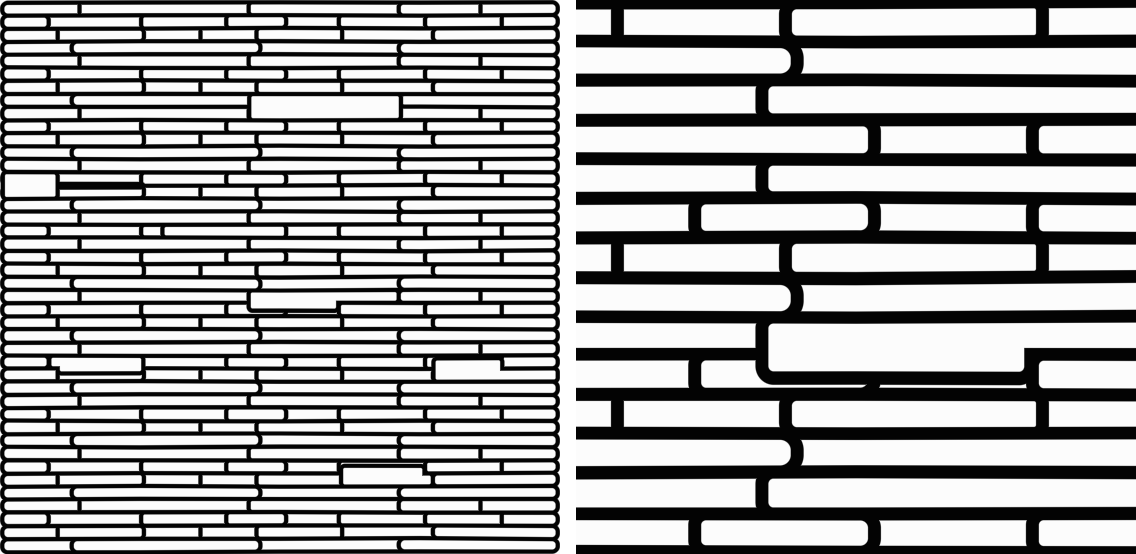
Left, the full canvas; right, a detail of the centre.
Give the GLSL for this pattern, as a WebGL 2 fragment shader.

```glsl
#version 300 es
precision highp float;
// Draws thin stacked slats in four staggered courses, with a few merged or bulging cells.

uniform vec2 u_resolution;
out vec4 outColor;

#define ROWS 42
#define BREAK_ROW 18     // the course order skips two here
#define MARGIN 0.0040    // gap from canvas edge to outer line centers
#define STROKE 0.0077    // line width
#define CORNER 0.0085    // corner radius of slat ends
#define PATCH_CORNER 0.0070
#define WOBBLE 0.0024    // unevenness of the row lines
#define PAPER vec3(0.99)
#define INK vec3(0.01)

// Joints of the four courses: position, bend (+ opens right, - opens left)
const int FIRST_JOINT[5] = int[5](0, 4, 11, 17, 20);
const vec2 JOINTS[20] = vec2[20](
    vec2(.142, 0.), vec2(.444, .8), vec2(.712, 1.), vec2(.858, .5),
    vec2(.087, -1.), vec2(.252, .8), vec2(.404, .8), vec2(.511, -1.),
    vec2(.605, .8), vec2(.759, .8), vec2(.896, .6),
    vec2(.103, -.5), vec2(.257, -.9), vec2(.358, 0.), vec2(.458, .8),
    vec2(.611, -.6), vec2(.773, 1.),
    vec2(.128, 1.2), vec2(.465, -1.2), vec2(.712, 1.3));

// Irregular cells: left, right, top row, bottom row; overlapping ones unite
const int PATCH_COUNT = 12;
const vec4 PATCHES[12] = vec4[12](
    vec4(.445, .716, 7., 9.),
    vec4(.005, .103, 13., 15.), vec4(.103, .256, 13.86, 14.14),
    vec4(.290, .511, 17., 18.),
    vec4(.444, .712, 22., 23.), vec4(.444, .604, 22., 23.6),
    vec4(.088, .253, 27., 28.), vec4(.103, .256, 27., 28.4),
    vec4(.774, .897, 27.2, 29.), vec4(.774, .996, 28., 29.),
    vec4(.609, .758, 35.4, 37.), vec4(.609, .773, 36., 37.));

float hash(vec2 p) {
    return fract(sin(dot(p, vec2(127.1, 311.7))) * 43758.5453);
}

float valueNoise(vec2 p) {
    vec2 cell = floor(p), f = p - cell;
    float top = mix(hash(cell), hash(cell + vec2(1, 0)), f.x);
    float bottom = mix(hash(cell + vec2(0, 1)), hash(cell + 1.0), f.x);
    return mix(top, bottom, f.y);
}

float roundedBox(vec2 p, vec2 halfSize, float radius) {
    radius = min(radius, min(halfSize.x, halfSize.y));
    vec2 q = abs(p) - halfSize + radius;
    return length(max(q, 0.0)) + min(max(q.x, q.y), 0.0) - radius;
}

// Signed distance to a half-infinite slat with a rounded end at x = 0
float slatEnd(vec2 p, float halfHeight, float bend) {
    float radius = CORNER * abs(bend);
    vec2 q = vec2(radius - p.x * sign(bend), abs(p.y) - halfHeight + radius);
    return length(max(q, 0.0)) + min(max(q.x, q.y), 0.0) - radius;
}

void main() {
    // Width is one unit, rows count from the top
    vec2 p = vec2(gl_FragCoord.x, u_resolution.y - gl_FragCoord.y) / u_resolution.x;
    float pitch = (u_resolution.y / u_resolution.x - 2.0 * MARGIN) / float(ROWS);
    p.y += WOBBLE * (valueNoise(vec2(p.x * 4.0, (p.y - MARGIN) / pitch)) - 0.5);

    // Row and its course
    int row = clamp(int(floor((p.y - MARGIN) / pitch)), 0, ROWS - 1);
    int course = (row + (row >= BREAK_ROW ? 2 : 0)) % 4;
    float halfRow = 0.5 * pitch;
    float y = p.y - MARGIN - (float(row) + 0.5) * pitch;

    // Row lines and joints
    float lineDist = abs(abs(y) - halfRow);
    for (int i = FIRST_JOINT[course]; i < FIRST_JOINT[course + 1]; i++) {
        float x = p.x - JOINTS[i].x, bend = JOINTS[i].y;
        float joint = bend == 0.0 ? x : slatEnd(vec2(x, y), halfRow, bend);
        lineDist = min(lineDist, abs(joint));
    }

    // Scalloped outer ends
    float edge = max(slatEnd(vec2(p.x - MARGIN, y), halfRow, 1.2),
                     slatEnd(vec2(p.x - 1.0 + MARGIN, y), halfRow, -1.2));
    lineDist = edge > 0.0 ? edge : min(lineDist, -edge);

    // Irregular cells replace whatever lies inside them
    float patchDist = 1.0;
    for (int i = 0; i < PATCH_COUNT; i++) {
        vec4 b = PATCHES[i];
        vec2 lo = vec2(b.x, MARGIN + b.z * pitch);
        vec2 hi = vec2(b.y, MARGIN + b.w * pitch);
        patchDist = min(patchDist, roundedBox(p - 0.5 * (lo + hi), 0.5 * (hi - lo), PATCH_CORNER));
    }
    lineDist = patchDist < 0.0 ? -patchDist : min(lineDist, patchDist);

    float soft = 0.8 / u_resolution.x;
    float ink = smoothstep(-soft, soft, 0.5 * STROKE - lineDist);
    outColor = vec4(mix(PAPER, INK, ink), 1.0);
}
```
